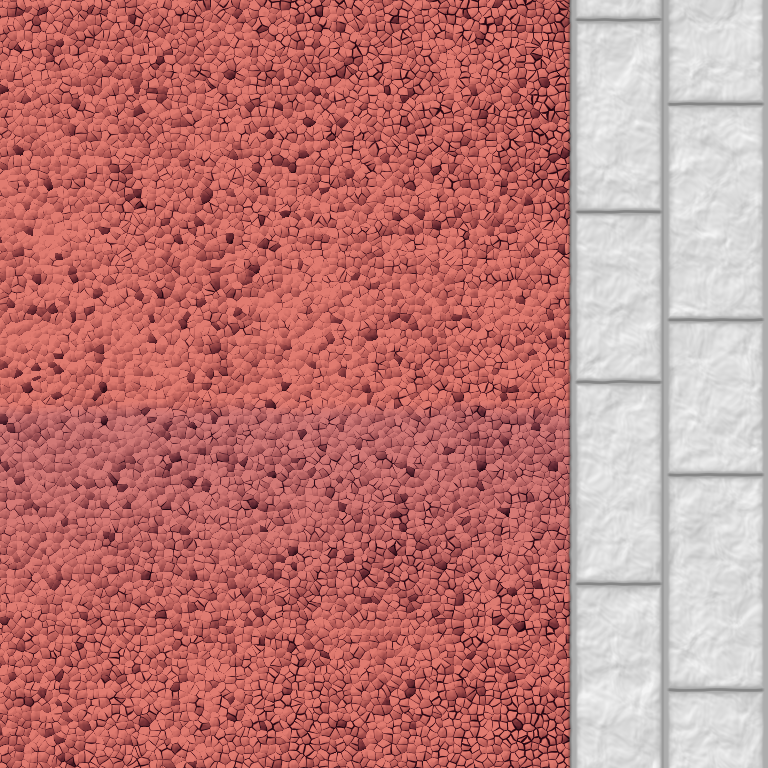
This texture is drawn by a Shadertoy shader. Its source:

```glsl
// Red rubber granule paving beside two columns of pale split-stone blocks.
// Granules are jittered Voronoi cells with noisy crevices; the blocks use
// fractal gradient noise lit from the upper left, cut by recessed joints.

const float WALL_X = 0.742;           // where paving meets stone
const float COLUMN_X = 0.864;         // joint between the stone columns
const float RIGHT_X = 0.997;          // joint at the right border
const vec4 LEFT_JOINTS = vec4(0.974, 0.724, 0.5025, 0.2396);
const vec4 RIGHT_JOINTS = vec4(0.8646, 0.5833, 0.3815, 0.1016);
const float JOINT_HALF = 0.0035;
const float GRANULES = 98.0;          // granules across the canvas
const float JITTER = 0.88;
const float STONE_SCALE = 22.0;
const float STONE_RELIEF = 0.40;
const float SEAM_Y = 0.468;           // start of the duller paving band
const vec2 LIGHT = vec2(-0.5, 0.86);
const vec3 CREVICE = vec3(0.12, 0.02, 0.06);
const vec3 SHADOW = vec3(0.41, 0.16, 0.19);
const vec3 BODY = vec3(0.65, 0.31, 0.30);
const vec3 LIT = vec3(0.85, 0.46, 0.42);
const vec3 DULL = vec3(0.93, 0.98, 1.06);
const vec3 STONE = vec3(0.865);
const vec3 MORTAR = vec3(0.68);

vec2 hash2(vec2 p) {
    vec3 q = fract(p.xyx * vec3(0.1031, 0.1030, 0.0973));
    q += dot(q, q.yzx + 33.33);
    return fract((q.xx + q.yz) * q.zy);
}

float gradientNoise(vec2 p) {
    vec2 i = floor(p), f = fract(p);
    vec2 u = f * f * f * (f * (f * 6.0 - 15.0) + 10.0);
    vec2 e = vec2(1.0, 0.0);
    float a = dot(hash2(i) * 2.0 - 1.0, f);
    float b = dot(hash2(i + e) * 2.0 - 1.0, f - e);
    float c = dot(hash2(i + e.yx) * 2.0 - 1.0, f - e.yx);
    float d = dot(hash2(i + 1.0) * 2.0 - 1.0, f - 1.0);
    return mix(mix(a, b, u.x), mix(c, d, u.x), u.y);
}

float stoneHeight(vec2 p) {
    p += 0.35 * vec2(gradientNoise(p * 1.3 + 7.0), gradientNoise(p * 1.3 + 31.0));
    float height = 0.0, amplitude = 0.5;
    for (int i = 0; i < 4; i++) {
        height += amplitude * gradientNoise(p);
        p = mat2(1.6, 1.2, -1.2, 1.6) * p + 11.7;
        amplitude *= 0.58;
    }
    return height;
}

vec3 paving(vec2 uv, float pixel) {
    vec2 p = uv * GRANULES;
    p += 0.35 * vec2(gradientNoise(p * 0.7), gradientNoise(p * 0.7 + 53.0));
    vec2 cell = floor(p), nearest = vec2(9.0), second = vec2(9.0), id = cell;

    // Two closest granule centres
    for (int y = -1; y <= 1; y++)
    for (int x = -1; x <= 1; x++) {
        vec2 c = cell + vec2(x, y);
        vec2 r = c + 0.5 + JITTER * (hash2(c) - 0.5) - p;
        if (dot(r, r) < dot(nearest, nearest)) {
            second = nearest;
            nearest = r;
            id = c;
        } else if (dot(r, r) < dot(second, second)) {
            second = r;
        }
    }
    float edge = dot(0.5 * (nearest + second), normalize(second - nearest + 1e-5));
    vec2 rnd = hash2(id + 91.0);

    // Crevices open toward the right, the top and the bottom
    float openness = 0.11 * abs(uv.y - 0.52) + 0.055 * uv.x;
    float gap = -0.035 + openness + 0.17 * gradientNoise(p * 0.65 + 17.0)
              + 0.05 * gradientNoise(uv * 9.0);
    float soft = max(0.09, 0.6 * pixel * GRANULES);
    float open = smoothstep(gap - soft, gap + soft, edge);

    // Facet tone, a few sunken granules, fine grain
    float tone = 0.86 + 0.30 * (rnd.x - 0.5) - 0.32 * dot(nearest, LIGHT);
    tone -= 0.38 * step(0.93, rnd.y);
    tone += 0.14 * gradientNoise(p * 2.3) + 0.10 * gradientNoise(uv * 6.0 + 4.0);
    tone = clamp(tone * mix(0.08, 1.0, open), 0.0, 1.12);

    vec3 colour = mix(CREVICE, SHADOW, smoothstep(0.0, 0.36, tone));
    colour = mix(colour, BODY, smoothstep(0.28, 0.66, tone));
    colour = mix(colour, LIT, clamp((tone - 0.6) / 0.3, 0.0, 1.15));

    // Duller band below the seam
    float seam = SEAM_Y + 0.012 * gradientNoise(vec2(uv.x * 14.0, 3.0));
    float band = (1.0 - smoothstep(seam - 0.012, seam + 0.012, uv.y))
               * smoothstep(0.12, 0.46, uv.y);
    return colour * mix(vec3(1.0), DULL, band);
}

vec3 stoneWall(vec2 uv, float pixel) {
    bool leftColumn = uv.x < COLUMN_X;
    vec4 joints = leftColumn ? LEFT_JOINTS : RIGHT_JOINTS;
    float beside = leftColumn ? min(uv.x - WALL_X - 0.005, COLUMN_X - uv.x)
                              : min(uv.x - COLUMN_X - 0.003, RIGHT_X - uv.x);
    float across = 1.0;               // signed offset to the closest joint
    for (int i = 0; i < 4; i++) {
        float d = uv.y - joints[i];
        if (abs(d) < abs(across)) across = d;
    }
    float wobble = 0.0016 * gradientNoise(uv * 45.0);
    float inset = min(beside, abs(across)) + wobble;

    // Rough face lit from the upper left
    vec2 p = uv * STONE_SCALE;
    float slope = stoneHeight(p) - stoneHeight(p + 0.13 * LIGHT);
    float relief = clamp(STONE_RELIEF * slope, -0.17, 0.085);
    vec3 face = STONE + relief + 0.06 * gradientNoise(uv * 17.0 + 5.0);
    face *= mix(0.90, 1.0, smoothstep(0.002, 0.013, inset));

    // Recessed mortar with a thin dark line under each upper block
    float line = 1.0 - smoothstep(0.0008, 0.0015 + pixel, abs(across + wobble));
    float side = 1.0 - smoothstep(0.0, 0.0015 + pixel, abs(uv.x - COLUMN_X + 0.001));
    vec3 mortar = MORTAR - 0.16 * line * smoothstep(0.0, 0.006, beside) - 0.08 * side;
    float cover = smoothstep(JOINT_HALF - 0.0015, JOINT_HALF + 0.0015 + pixel, inset);
    return mix(mortar, face, cover);
}

void mainImage(out vec4 fragColor, in vec2 fragCoord) {
    vec2 uv = fragCoord / iResolution.xy;
    float pixel = 1.0 / min(iResolution.x, iResolution.y);
    float border = WALL_X + 0.002 * gradientNoise(vec2(uv.y * 70.0, 2.0));
    float wall = smoothstep(border - pixel, border + pixel, uv.x);
    vec3 colour = mix(paving(uv, pixel), stoneWall(uv, pixel), wall);
    colour *= 1.0 - 0.28 * (1.0 - smoothstep(0.0, 0.004, abs(uv.x - border)));
    fragColor = vec4(clamp(colour, 0.0, 1.0), 1.0);
}
```
